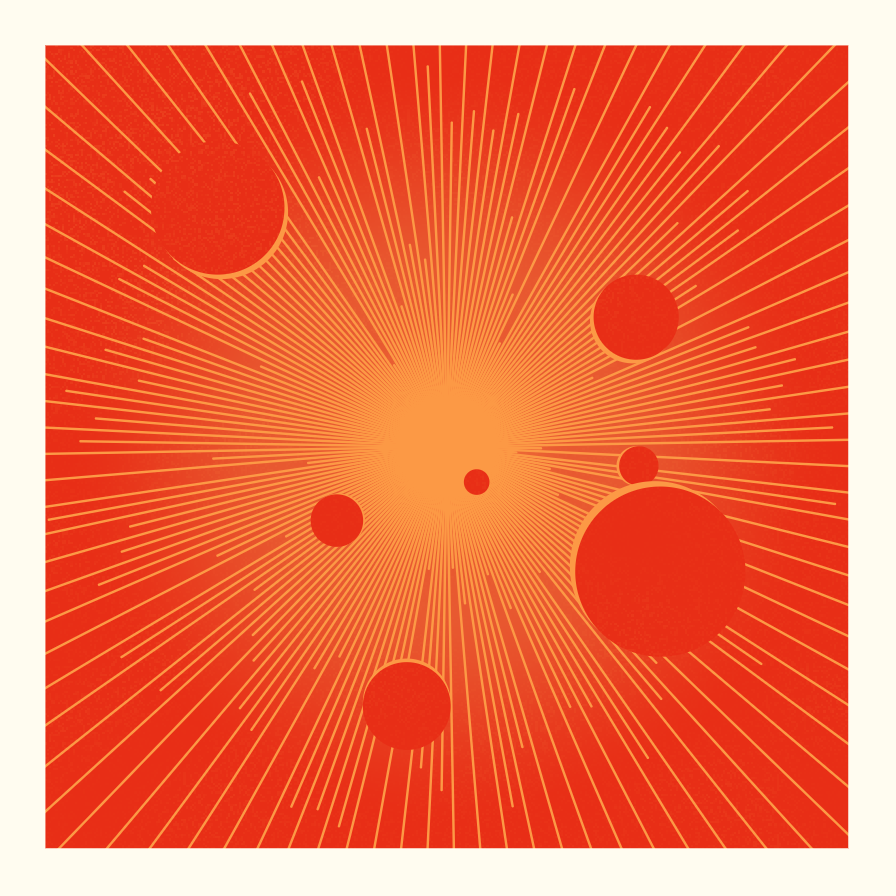
Give the GLSL for this background, as a WebGL 2 fragment shader.

```glsl
#version 300 es
precision highp float;
// A framed red print: thin orange rays burst from the centre, merging there
// into a bright core, with flat discs lit by crescents floating above.
// Rays are equal angular slots with hashed lengths; grain is hashed cells.
uniform vec2 u_resolution;
out vec4 fragColor;

#define CENTER vec2(0.4987, 0.5013)
#define FRAME_HALF 0.448
#define RAY_SLOTS 192.0
#define RAY_TURN 0.0175
#define RAY_HALF_WIDTH 0.00135
#define GLOW_INNER 0.17
#define GLOW_OUTER 0.43
#define GRAIN_CELLS 420.0
#define GRAIN_AMOUNT 0.16

const float TAU = 6.2831853;
const vec3 CREAM = vec3(1.0, 0.99, 0.94);
const vec3 RED = vec3(0.91, 0.18, 0.085);
const vec3 CORAL = vec3(0.91, 0.35, 0.19);
const vec3 ORANGE = vec3(0.99, 0.60, 0.27);

float pixel;

float hash(vec2 p) {
  vec3 q = fract(vec3(p.xyx) * 0.1031);
  q += dot(q, q.yzx + 33.33);
  return fract((q.x + q.y) * q.z);
}

// Antialiased coverage of a signed distance
float cover(float d) {
  return clamp(0.5 - d / pixel, 0.0, 1.0);
}

// Even slots reach the frame; odd slots stop at a hashed radius
float rays(vec2 p) {
  float r = length(p);
  float angle = atan(p.y, p.x) - RAY_TURN;
  float slot = floor(angle / TAU * RAY_SLOTS + 0.5);
  float ink = 0.0;
  for (float k = -1.0; k <= 1.0; k++) {
    float id = mod(slot + k, RAY_SLOTS);
    float reach = mix(0.06, 0.46, sqrt(hash(vec2(id, 7.0))));
    if (mod(id, 2.0) < 0.5) reach = 1.0;
    float turn = angle - (slot + k) * TAU / RAY_SLOTS;
    vec2 local = r * vec2(cos(turn), sin(turn));
    float d = length(vec2(max(local.x - reach, 0.0), local.y));
    ink = max(ink, cover(d - RAY_HALF_WIDTH));
  }
  return ink;
}

// Red disc over a shifted orange copy that leaves a crescent
void disc(inout vec3 color, vec2 p, vec2 center, float radius, vec2 shift) {
  color = mix(color, ORANGE, cover(length(p - center - shift) - radius));
  color = mix(color, RED, cover(length(p - center) - radius));
}

// Worn patches: layered sines, stronger towards the upper left
float wear(vec2 p) {
  float waves = sin(p.x * 23.0 + 2.0 * sin(p.y * 17.0))
              + sin(p.y * 31.0 + 2.0 * sin(p.x * 13.0 + 1.0));
  float corner = smoothstep(0.36, 0.05, length(p - vec2(0.13, 0.83)));
  return clamp(0.3 + 0.12 * waves + 0.6 * corner, 0.0, 1.0);
}

void main() {
  float size = min(u_resolution.x, u_resolution.y);
  pixel = 1.0 / size;
  vec2 p = (gl_FragCoord.xy - 0.5 * u_resolution) / size + 0.5;
  vec2 q = p - CENTER;
  float r = length(q);

  // Radial ground, rays and core
  vec3 color = mix(CORAL, RED, smoothstep(GLOW_INNER, GLOW_OUTER, r));
  color = mix(color, ORANGE, 0.3 * smoothstep(0.14, 0.05, r));
  color = mix(color, ORANGE, rays(q));
  color = mix(color, ORANGE, smoothstep(0.068, 0.05, r));

  // Floating discs
  disc(color, p, vec2(0.243, 0.768), 0.0745, vec2(0.004, -0.005));
  disc(color, p, vec2(0.710, 0.646), 0.0475, vec2(-0.004, -0.004));
  disc(color, p, vec2(0.713, 0.480), 0.0220, vec2(-0.003, 0.0));
  disc(color, p, vec2(0.737, 0.362), 0.0950, vec2(-0.006, 0.006));
  disc(color, p, vec2(0.532, 0.462), 0.0143, vec2(0.0));
  disc(color, p, vec2(0.376, 0.419), 0.0293, vec2(0.002, 0.001));
  disc(color, p, vec2(0.454, 0.212), 0.0490, vec2(0.0, 0.004));

  // Woven print grain
  float speck = smoothstep(0.55, 1.0, hash(floor(p * GRAIN_CELLS)));
  color = mix(color, ORANGE, GRAIN_AMOUNT * speck * wear(p));

  // Paper margin
  float frame = max(abs(q.x), abs(q.y)) - FRAME_HALF;
  fragColor = vec4(mix(CREAM, color, cover(frame)), 1.0);
}
```
